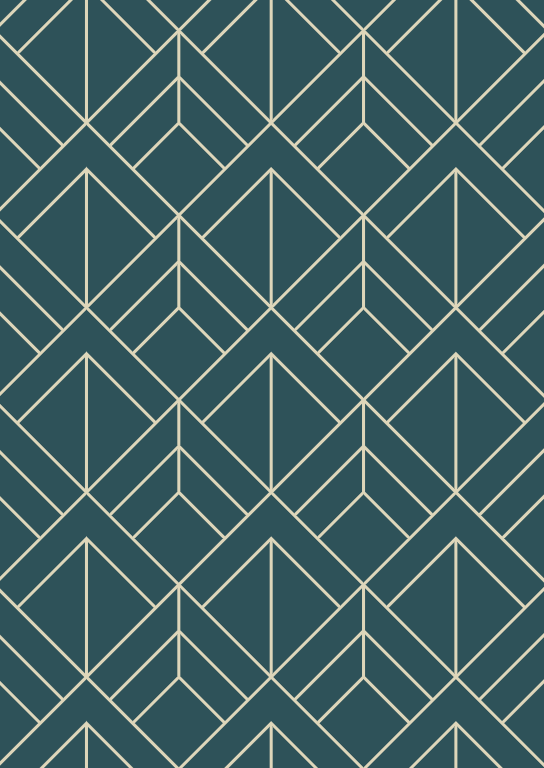
Write a Shadertoy shader that draws this pattern.

```glsl
// Art deco lattice of diamonds with chevrons and spines, cream lines on deep teal.

const vec3 TEAL = vec3(0.18, 0.32, 0.35);
const vec3 CREAM = vec3(0.87, 0.84, 0.73);
const float PERIOD = 0.2405;               // repeat size, in canvas heights
const vec2 ANCHOR = vec2(0.3531, 0.7197);  // centre of one kite diamond
const float HALF_WIDTH = 0.0082;           // half line width, in repeats
const float DIAGONAL = 0.70710678;

// Distance to the outline of a diamond with half diagonal 0.5.
float diamondEdge(vec2 p) {
    return abs(abs(p.x) + abs(p.y) - 0.5) * DIAGONAL;
}

// Distance to an upward chevron whose tip is at the given height.
float chevron(vec2 p, float tip) {
    return abs(abs(p.x) + p.y - tip) * DIAGONAL;
}

// Distance to a vertical segment on the axis.
float spine(vec2 p, float bottom, float top) {
    return length(vec2(p.x, p.y - clamp(p.y, bottom, top)));
}

// One chevron split by a spine down to the lower corner.
float kiteMotif(vec2 p) {
    return min(chevron(p, 0.25), spine(p, -0.5, 0.25));
}

// Two nested chevrons hanging from a spine at the upper corner.
float arrowMotif(vec2 p) {
    float chevrons = min(chevron(p, 0.25), chevron(p, 0.0));
    return min(chevrons, spine(p, 0.0, 0.5));
}

// The two diamond types interlock, offset by half a repeat.
float latticeDistance(vec2 p) {
    vec2 kite = fract(p + 0.5) - 0.5;
    vec2 arrow = fract(p) - 0.5;
    bool inKite = abs(kite.x) + abs(kite.y) < 0.5;
    float motif = inKite ? kiteMotif(kite) : arrowMotif(arrow);
    return min(motif, diamondEdge(kite));
}

// Antialiased coverage of a line.
float lineMask(float dist, float halfWidth, float pixel) {
    return clamp((halfWidth - dist) / pixel + 0.5, 0.0, 1.0);
}

void mainImage(out vec4 fragColor, in vec2 fragCoord) {
    vec2 p = (fragCoord / iResolution.y - ANCHOR) / PERIOD;
    float pixel = 1.0 / (PERIOD * iResolution.y);
    float ink = lineMask(latticeDistance(p), HALF_WIDTH, pixel);
    fragColor = vec4(mix(TEAL, CREAM, ink), 1.0);
}
```
